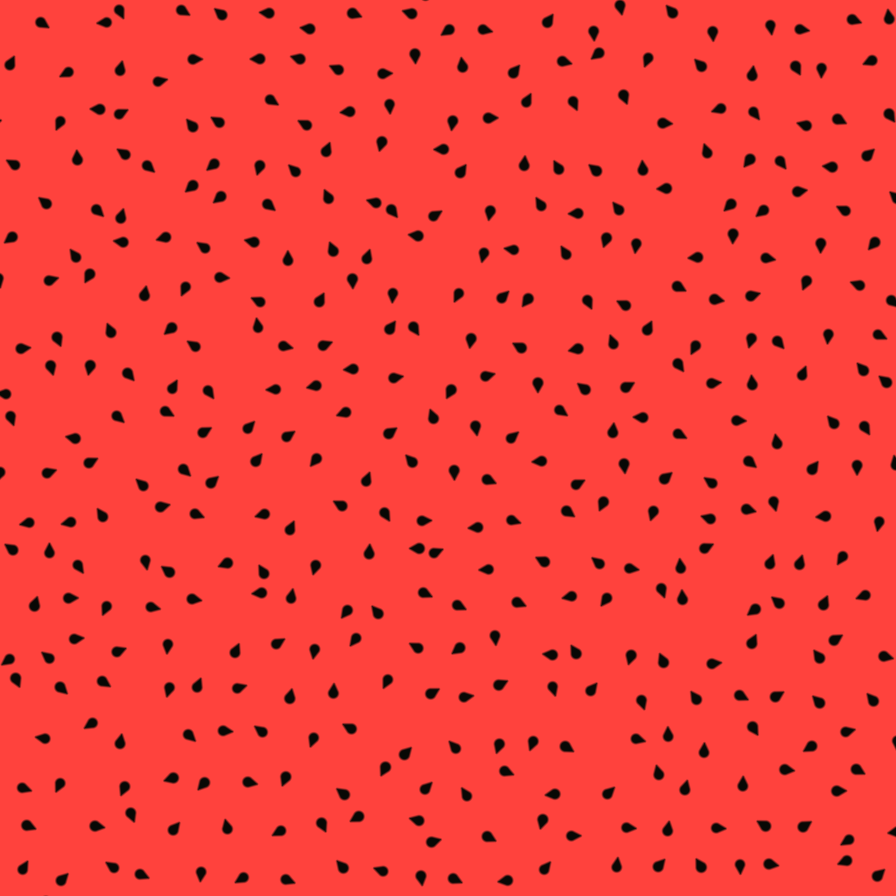
Give the GLSL for this pattern, as a WebGL 2 fragment shader.

```glsl
#version 300 es
precision highp float;

// Black teardrop seeds scattered over flat watermelon red.
// Each cell of a staggered grid holds one seed, moved and turned by a hash;
// the nearest teardrop distance is turned into a soft-edged mask.

uniform vec2 u_resolution;
out vec4 fragColor;

const float CELLS = 20.0;
const float TAU = 6.2831853;

// Three random values in 0..1 from a cell index
vec3 hash3(vec2 cell) {
    vec3 p = fract(cell.xyx * vec3(0.1031, 0.1030, 0.0973));
    p += dot(p, p.yxz + 33.33);
    return fract((p.xxy + p.yzz) * p.zyx);
}

// Signed distance to a teardrop: round base at the origin, tip up at y = len
float teardrop(vec2 p, float baseRadius, float tipRadius, float len) {
    p.x = abs(p.x);
    float slope = (baseRadius - tipRadius) / len;
    float flank = sqrt(1.0 - slope * slope);
    float along = dot(p, vec2(-slope, flank));
    if (along < 0.0) return length(p) - baseRadius;
    if (along > flank * len) return length(p - vec2(0.0, len)) - tipRadius;
    return dot(p, vec2(flank, slope)) - baseRadius;
}

// Distance to the nearest seed, in canvas units
float seedField(vec2 uv) {
    vec2 grid = uv * CELLS;
    float nearest = 1.0;
    for (int j = -1; j <= 1; j++) {
        float row = floor(grid.y) + float(j);
        float stagger = 0.5 * mod(row, 2.0);
        for (int i = -1; i <= 1; i++) {
            vec2 cell = vec2(floor(grid.x - stagger) + float(i), row);
            vec3 rnd = hash3(cell + 17.0);
            vec2 center = cell + vec2(stagger, 0.0) + 0.5 + 0.62 * (rnd.xy - 0.5);

            // Turn the seed to a random direction about its middle
            float angle = TAU * rnd.z;
            float c = cos(angle), s = sin(angle);
            vec2 local = mat2(c, -s, s, c) * (uv - center / CELLS);
            local.y += 0.0052;

            // Slight variation in plumpness
            float plump = 0.0053 + 0.0005 * fract(rnd.x * 7.0 + rnd.y * 5.0);
            nearest = min(nearest, teardrop(local, plump, 0.0007, 0.0102));
        }
    }
    return nearest;
}

void main() {
    vec2 uv = gl_FragCoord.xy / u_resolution.y;
    vec3 flesh = vec3(1.0, 0.26, 0.24);
    vec3 seed = vec3(0.03, 0.03, 0.02);

    // Soft edge, never thinner than about a pixel
    float soft = max(0.0018, 0.7 / u_resolution.y);
    float mask = 1.0 - smoothstep(-soft, soft, seedField(uv) - 0.0002);
    fragColor = vec4(mix(flesh, seed, mask), 1.0);
}
```
